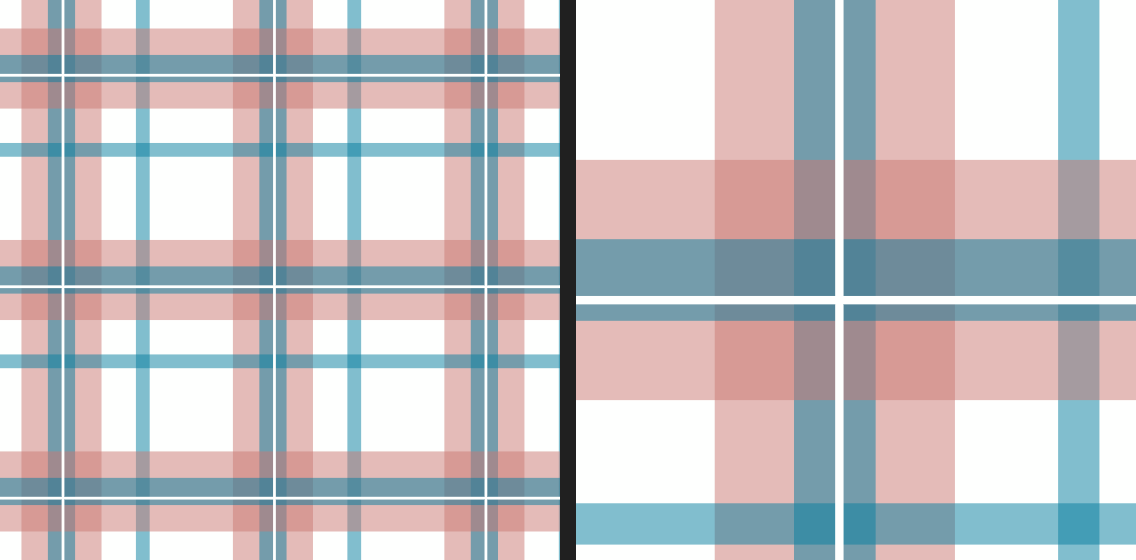
Left, the full canvas; right, a detail of the centre.
A WebGL 2 fragment shader for this pattern:

```glsl
#version 300 es
precision highp float;
// Plaid of translucent pink and teal bands with thin white lines over white cloth.

uniform vec2 u_resolution;
out vec4 outColor;

// Lengths are fractions of the canvas height; x is for columns, y for rows.
const float PERIOD = 0.3776;
const vec2 BAND_CENTER = vec2(0.1098, 0.1224);  // from the left and from the top
const float PINK_HALF = 0.0715;
const float CORE_HALF = 0.0243;
const float STRIPE_OFFSET = 0.1452;
const float STRIPE_HALF = 0.0123;
const vec2 LINE_OFFSET = vec2(0.0027, 0.0120);
const float LINE_HALF = 0.0025;

const vec3 CLOTH = vec3(0.995, 1.0, 0.995);
const vec3 PINK = vec3(0.79, 0.47, 0.45);
const vec3 TEAL = vec3(0.02, 0.49, 0.62);
const float OPACITY = 0.5;

// Smooth coverage of a repeating band, for columns (x) and rows (y).
vec2 band(vec2 p, vec2 center, float halfWidth, float pixel) {
  vec2 d = abs(mod(p - center + 0.5 * PERIOD, PERIOD) - 0.5 * PERIOD);
  return clamp((halfWidth - d) / pixel + 0.5, 0.0, 1.0);
}

void main() {
  float pixel = 1.0 / u_resolution.y;
  vec2 p = gl_FragCoord.xy * pixel;
  p.y = 1.0 - p.y;

  vec2 pink = band(p, BAND_CENTER, PINK_HALF, pixel);
  vec2 core = band(p, BAND_CENTER, CORE_HALF, pixel);
  vec2 stripe = band(p, BAND_CENTER + STRIPE_OFFSET, STRIPE_HALF, pixel);
  vec2 line = band(p, BAND_CENTER + LINE_OFFSET, LINE_HALF, pixel);
  vec2 teal = max(core, stripe);

  // Columns first, then rows laid over them.
  vec3 color = CLOTH;
  for (int axis = 0; axis < 2; axis++) {
    color = mix(color, PINK, OPACITY * pink[axis]);
    color = mix(color, TEAL, OPACITY * teal[axis]);
  }

  // Opaque thin lines on top.
  color = mix(color, CLOTH, max(line.x, line.y));
  outColor = vec4(color, 1.0);
}
```
